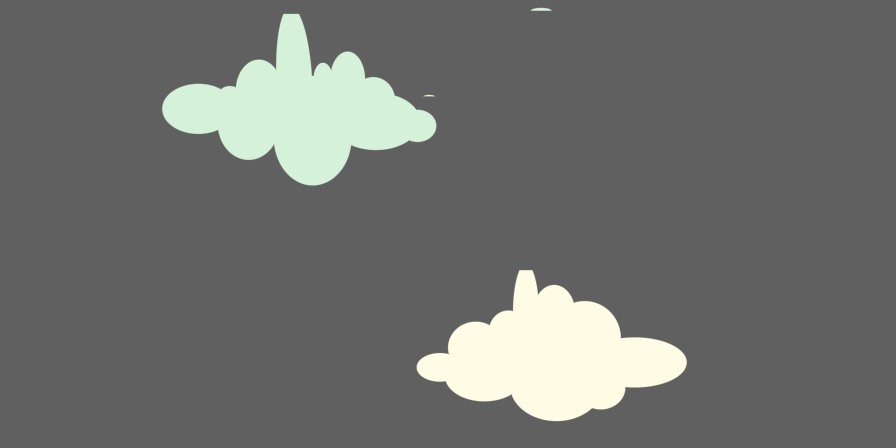
This background is drawn by a WebGL 2 fragment shader. Its source:

```glsl
#version 300 es
precision highp float;

uniform vec2 u_resolution;
out vec4 fragColor;

// Approximate signed distance to an ellipse: xy = centre, zw = radii
float ellipse(vec2 p, vec4 e) {
    vec2 q = (p - e.xy) / e.zw;
    float reach = max(length(q), 1e-4);
    return reach * (reach - 1.0) / max(length(q / e.zw), 1e-4);
}

// Tall ellipse with a slight lean and a flat top
float spire(vec2 p, vec4 e, float top, float lean) {
    p.x += (p.y - e.y) * lean;
    return max(ellipse(p, e), p.y - top);
}

// Upper half of a thin ellipse
float sliver(vec2 p, vec4 e) {
    return max(ellipse(p, e), e.y - p.y);
}

float mintCloud(vec2 p) {
    vec4 lobes[11] = vec4[](
        vec4(0.698, 0.753, 0.188, 0.078),
        vec4(0.443, 0.757, 0.081, 0.056),
        vec4(0.555, 0.724, 0.069, 0.081),
        vec4(0.698, 0.693, 0.087, 0.107),
        vec4(0.839, 0.729, 0.099, 0.064),
        vec4(0.932, 0.719, 0.042, 0.036),
        vec4(0.578, 0.797, 0.052, 0.070),
        vec4(0.513, 0.792, 0.023, 0.016),
        vec4(0.721, 0.826, 0.021, 0.034),
        vec4(0.776, 0.823, 0.039, 0.062),
        vec4(0.833, 0.776, 0.049, 0.052));
    float d = spire(p, vec4(0.657, 0.818, 0.040, 0.167), 0.969, 0.046);
    for (int i = 0; i < 11; i++) d = min(d, ellipse(p, lobes[i]));
    return d;
}

float creamCloud(vec2 p) {
    vec4 lobes[10] = vec4[](
        vec4(1.237, 0.193, 0.182, 0.083),
        vec4(0.982, 0.180, 0.052, 0.032),
        vec4(1.081, 0.161, 0.088, 0.057),
        vec4(1.062, 0.224, 0.062, 0.058),
        vec4(1.135, 0.260, 0.044, 0.047),
        vec4(1.237, 0.302, 0.047, 0.062),
        vec4(1.305, 0.245, 0.081, 0.083),
        vec4(1.417, 0.191, 0.116, 0.056),
        vec4(1.242, 0.141, 0.104, 0.081),
        vec4(1.341, 0.135, 0.055, 0.049));
    float d = spire(p, vec4(1.174, 0.302, 0.029, 0.109), 0.397, 0.0);
    for (int i = 0; i < 10; i++) d = min(d, ellipse(p, lobes[i]));
    return d;
}

// Antialiased coverage of a distance field
float coverage(float d) {
    float edge = 0.8 / u_resolution.y;
    return 1.0 - smoothstep(-edge, edge, d);
}

void main() {
    // Canvas height is one unit
    vec2 p = gl_FragCoord.xy / u_resolution.y;
    vec3 mint = vec3(0.84, 0.945, 0.855);
    vec3 cream = vec3(1.0, 0.99, 0.90);
    vec3 color = vec3(0.378);

    // Clouds
    color = mix(color, mint, coverage(mintCloud(p)));
    color = mix(color, cream, coverage(creamCloud(p)));

    // Stray wisps
    color = mix(color, mint, coverage(sliver(p, vec4(1.208, 0.976, 0.023, 0.0065))));
    color = mix(color, cream, coverage(sliver(p, vec4(0.958, 0.785, 0.012, 0.003))));

    fragColor = vec4(color, 1.0);
}
```
